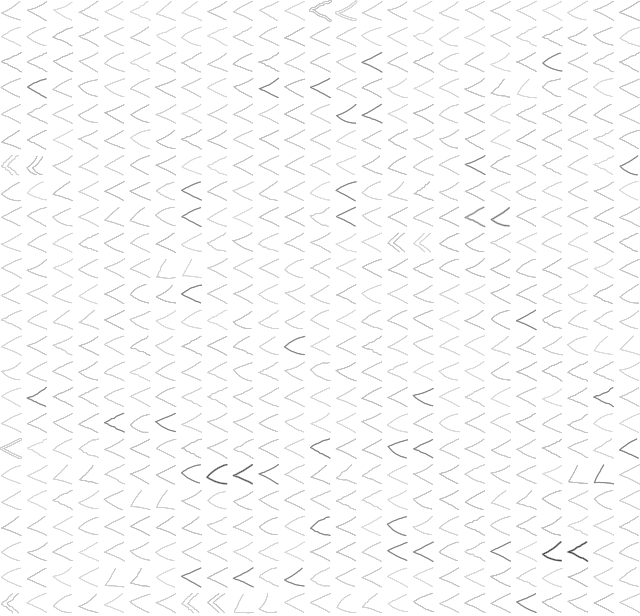
This pattern is drawn by a Shadertoy shader. Its source:

```glsl
// Grid of thin hand-drawn left-pointing chevrons on white, each one slightly different.

const float COLUMNS = 24.85;      // cell pitches across the canvas; the last gap is cut off
const float LINE_WIDTH = 0.016;   // in cells
const int SEGMENTS = 8;           // pieces per hand-drawn arm
const vec3 PAPER = vec3(1.0);
const vec3 INK = vec3(0.04);

float hash(vec2 p) {
    return fract(sin(dot(p, vec2(12.9898, 78.233))) * 43758.5453);
}

// Random offset in -1..1 on both axes
vec2 jitter(vec2 id, float seed) {
    return 2.0 * vec2(hash(id + seed), hash(id + seed + 3.7)) - 1.0;
}

float segmentDistance(vec2 p, vec2 a, vec2 b) {
    vec2 ap = p - a, ab = b - a;
    return length(ap - ab * clamp(dot(ap, ab) / dot(ab, ab), 0.0, 1.0));
}

// Bowed and shaky arm from a to b
float armDistance(vec2 p, vec2 a, vec2 b, float bow, float shake, vec2 seed) {
    vec2 normal = normalize(vec2(a.y - b.y, b.x - a.x));
    vec2 previous = a;
    float d = 1e3;
    for (int i = 1; i <= SEGMENTS; i++) {
        float t = float(i) / float(SEGMENTS);
        float tremor = shake * (hash(seed + float(i) * 1.31) - 0.5) * step(t, 0.99);
        vec2 next = mix(a, b, t) + normal * (bow * 4.0 * t * (1.0 - t) + tremor);
        d = min(d, segmentDistance(p, previous, next));
        previous = next;
    }
    return d;
}

// Two arms meeting at the left; y runs downwards inside the cell
float chevronDistance(vec2 p, vec2 id, float lean, float reach, float mess) {
    vec2 tip = mix(vec2(0.06, 0.43), vec2(0.09, 0.79), lean);
    vec2 top = mix(vec2(reach, 0.04), vec2(0.36, 0.05), lean);
    vec2 bottom = mix(vec2(reach, 0.80), vec2(0.83, 0.80), lean);
    tip += jitter(id, 1.3) * vec2(0.02, 0.09) * mess;
    top += vec2(-0.07, 0.05) * abs(jitter(id, 5.1)) * mess;
    bottom += vec2(-0.09, -0.05) * abs(jitter(id, 9.7)) * mess;

    vec2 bow = jitter(id, 14.2) * 0.075 * mess;
    float shake = 0.012 + 0.05 * pow(hash(id + 21.4), 6.0);
    return min(armDistance(p, tip, top, bow.x, shake, id + 2.9),
               armDistance(p, tip, bottom, bow.y, shake, id + 7.3));
}

// Share of a pixel covered by a line, also when it is thinner than the pixel
float lineCoverage(float d, float width, float pixel) {
    float blur = 1.3 * pixel;
    float overlap = min(0.5 * width, d + 0.5 * blur) - max(-0.5 * width, d - 0.5 * blur);
    return clamp(overlap / blur, 0.0, 1.0);
}

// Diagonal pen strokes filling a band around the chevron
float hatching(vec2 p, float d, float pixel) {
    float stripe = abs(fract((p.x + 0.6 * p.y) * 16.0) - 0.5) / 16.0;
    float band = 1.0 - smoothstep(0.055 - pixel, 0.055 + pixel, d);
    return band * (0.25 + lineCoverage(stripe, 0.022, pixel));
}

float chevronInk(vec2 p, vec2 id, float pixel) {
    // Neighbours in a pair share a drawing habit
    vec2 pair = vec2(floor((id.x + mod(id.y, 2.0)) * 0.5), id.y);
    float habit = hash(pair + 31.7);
    float lean = 0.9 * pow(hash(pair + 43.1), 14.0);
    float mess = 0.25 + 0.9 * hash(id + 17.9);

    // Rare habits: doubled, hatched, outlined and bold
    bool doubled = habit < 0.004;
    bool hatched = habit > 0.995;
    bool outlined = habit > 0.991 && !hatched;
    bool bold = habit > 0.985 && !hatched && !outlined;

    float d = chevronDistance(p, id, lean, doubled ? 0.5 : 0.83, mess);
    if (doubled) {
        d = min(d, chevronDistance(p - vec2(0.22, 0.0), id, lean, 0.5, mess));
    }
    if (hatched) return hatching(p, d, pixel);
    if (outlined) d = abs(d - 0.04);

    // Pen weight and pressure differ from cell to cell
    float heavy = step(0.94, hash(id + 57.3));
    float width = bold ? 0.055 : LINE_WIDTH * (1.0 + 0.9 * heavy);
    float pressure = mix(0.45, 0.85, hash(id + 63.8));
    return lineCoverage(d, width, pixel) * max(pressure, 0.8 * heavy);
}

void mainImage(out vec4 fragColor, in vec2 fragCoord) {
    // Square cells counted from the upper left corner
    float pixel = COLUMNS / iResolution.x;
    vec2 grid = vec2(fragCoord.x, iResolution.y - fragCoord.y) * pixel;
    float ink = chevronInk(fract(grid), floor(grid), pixel);
    fragColor = vec4(mix(PAPER, INK, clamp(ink, 0.0, 1.0)), 1.0);
}
```
